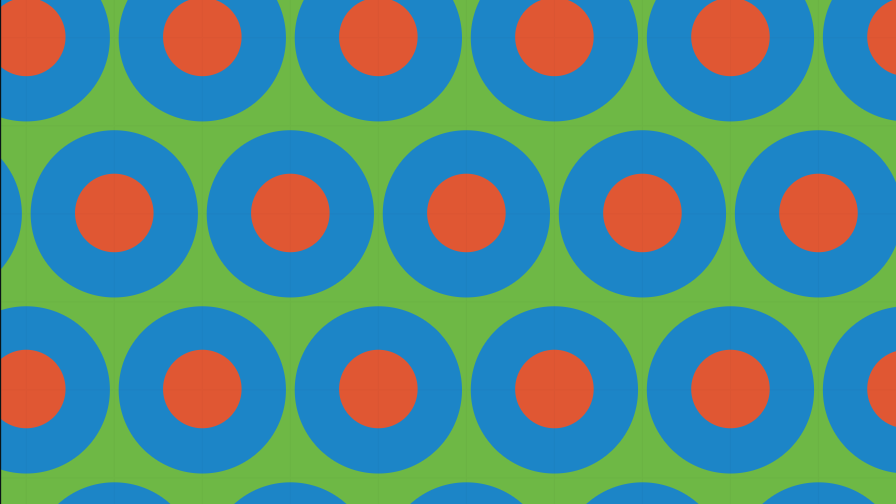
A Shadertoy shader for this pattern:

```glsl
// Staggered rows of blue discs with orange centres on a green ground.
// Each pixel finds the nearest disc centre in its row, then layers two
// antialiased circles, faint tile seams and a dark sliver at the left edge.

// Coverage of a shape from its signed distance d, softened over one pixel.
float coverage(float d, float pixel) {
    return clamp(0.5 - d / pixel, 0.0, 1.0);
}

void mainImage(out vec4 fragColor, in vec2 fragCoord) {
    // Cell units: one unit is the spacing between discs and between rows
    const float spacing = 0.3493;
    vec2 canvas = fragCoord / iResolution.y;
    vec2 grid = (canvas - vec2(0.0521, 0.2264)) / spacing;
    float pixel = 1.0 / (iResolution.y * spacing);

    // Odd rows shift sideways by half a cell
    float row = floor(grid.y + 0.5);
    float shift = 0.5 * mod(row, 2.0);
    vec2 local = vec2(fract(grid.x + shift + 0.5) - 0.5, grid.y - row);

    // Ground, disc, and a centre set slightly high
    vec3 color = vec3(0.43, 0.72, 0.27);
    float disc = length(local) - 0.475;
    color = mix(color, vec3(0.11, 0.52, 0.78), coverage(disc, pixel));
    float centre = length(local - vec2(0.0, 0.005)) - 0.223;
    color = mix(color, vec3(0.88, 0.34, 0.20), coverage(centre, pixel));

    // Hairline seams on a half-cell lattice
    vec2 seam = abs(fract(grid * 2.0 + 0.5) - 0.5) * 0.5;
    color *= 1.0 - 0.025 * coverage(min(seam.x, seam.y) - 0.003, pixel);

    // Dark left edge
    float edge = canvas.x / spacing - 0.0066;
    color = mix(color, vec3(0.04, 0.08, 0.09), coverage(edge, pixel));

    fragColor = vec4(color, 1.0);
}
```
